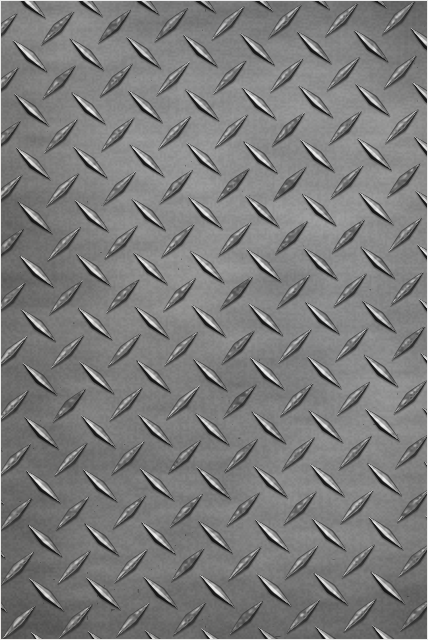
Give the GLSL for this texture, as a Shadertoy shader.

```glsl
// Worn steel tread plate: a slightly tilted lattice of crossed, pointed lugs.

const vec2 COLUMN_STEP = vec2(0.0888, 0.0027);   // lattice vectors, in canvas heights
const vec2 ROW_STEP = vec2(-0.0026, 0.0841);
const vec2 FIRST_LUG = vec2(0.0470, 0.9128);
const float KEYSTONE = 0.0105;                   // rows spread slightly to the lower right
const vec2 FALLING_AXIS = vec2(0.733, -0.680);
const vec2 RISING_AXIS = vec2(0.698, 0.716);
const float HALF_LENGTH = 0.0372;
const float HALF_WIDTH = 0.0078;

float hash(vec2 p) {
    return fract(sin(dot(p, vec2(127.1, 311.7))) * 43758.5453);
}

float noise(vec2 p) {
    vec2 i = floor(p), f = fract(p);
    f = f * f * (3.0 - 2.0 * f);
    return mix(mix(hash(i), hash(i + vec2(1, 0)), f.x),
               mix(hash(i + vec2(0, 1)), hash(i + vec2(1, 1)), f.x), f.y);
}

float fbm(vec2 p) {
    float sum = 0.0, gain = 0.5;
    for (int i = 0; i < 4; i++) {
        sum += gain * noise(p);
        p = p * 2.03 + 17.3;
        gain *= 0.5;
    }
    return sum;
}

// Soft band between two edges
float band(float lo, float hi, float soft, float x) {
    return smoothstep(lo - soft, lo + soft, x) * (1.0 - smoothstep(hi - soft, hi + soft, x));
}

// Lug frame: x runs along the axis (-1..1 at the tips), y across it
vec2 lugFrame(vec2 q, vec2 axis) {
    return vec2(dot(q, axis) / HALF_LENGTH, dot(q, vec2(-axis.y, axis.x)));
}

float lugWidth(float t) {
    float bulge = 0.08 * exp(-t * t * 40.0);
    return HALF_WIDTH * (1.0 - pow(min(abs(t), 1.0), 1.5) + bulge);
}

float lugMask(vec2 f, float soft) {
    float inside = lugWidth(f.x) - abs(f.y);
    return smoothstep(-0.6 * soft, 0.6 * soft, inside) * step(abs(f.x), 1.0);
}

// Polished lug: bright ridge, grey upper facet, dark lower edge
float fallingShade(float t, float s, float wear) {
    float shade = mix(0.64, 0.46, smoothstep(-0.8, 0.9, t)) + 0.3 * (wear - 0.5);
    float glint = band(-0.38, 0.16, 0.16, s) * (1.0 - smoothstep(0.3, 0.95, abs(t + 0.1)));
    shade = mix(shade, 0.95, glint * (0.5 + 0.5 * wear));
    shade = mix(shade, 0.24, smoothstep(0.55, 0.9, s) * 0.85);
    return mix(shade, 0.09, smoothstep(-0.32, -0.6, s));
}

// Duller lug: mottled body, light upper streak, dark lower edge and scuffs
float risingShade(float t, float s, float wear) {
    float shade = 0.48 + 0.36 * (wear - 0.5);
    shade = mix(shade, 0.80, band(0.12, 0.52, 0.16, s) * smoothstep(0.2, 0.8, wear) * 0.8);
    shade = mix(shade, 0.20, band(-0.35, 0.0, 0.15, s) * smoothstep(0.4, 0.7, wear) * 0.7);
    shade = mix(shade, 0.26, smoothstep(0.62, 0.92, s) * 0.8);
    return mix(shade, 0.13, smoothstep(-0.40, -0.68, s) * (0.8 + 0.2 * t));
}

// Lays one family of lugs over the plate; offset is in lattice cells
float layLugs(float base, vec2 p, vec2 offset, vec2 axis, bool polished, float pixel) {
    mat2 lattice = mat2(COLUMN_STEP, ROW_STEP);
    vec2 bent = p + vec2(0.0, KEYSTONE * p.x * (1.0 - p.y));
    vec2 cell = inverse(lattice) * (bent - FIRST_LUG) - offset;
    vec2 id = floor(cell + 0.5);
    vec2 q = lattice * (cell - id);

    // Contact shadow below the lug
    vec2 shadowFrame = lugFrame(q + vec2(0.0, 0.0018), axis);
    base *= 1.0 - 0.45 * lugMask(shadowFrame, 2.0 * pixel + 0.0012);

    vec2 f = lugFrame(q, axis);
    float s = f.y / max(lugWidth(f.x), 0.0008);
    float tone = hash(id * 1.7 + offset + 3.1);
    float wear = mix(tone, noise(p * vec2(210.0, 230.0)), 0.65);
    float shade = polished ? fallingShade(f.x, s, wear) : risingShade(f.x, s, wear);
    return mix(base, shade, lugMask(f, pixel));
}

// Flat metal: broad light falloff, cloudy stains, brushed streaks, grain, specks
float plate(vec2 p, float width) {
    float across = p.x / width;
    float shade = 0.515 + 0.26 * (fbm(p * vec2(3.0, 5.0)) - 0.47);
    shade += 0.09 * (fbm(p * vec2(14.0, 55.0) + 9.0) - 0.47);
    shade += 0.05 * (noise(p * 330.0) - 0.5);
    shade += 0.05 * (smoothstep(0.0, 0.7, p.y) - 0.6);
    shade -= 0.06 * smoothstep(0.25, 0.0, across) + 0.04 * smoothstep(0.8, 1.0, across);
    shade -= 0.05 * smoothstep(0.15, 0.0, p.y) + 0.03 * smoothstep(0.92, 1.0, p.y);
    float speck = smoothstep(0.93, 0.99, noise(p * 190.0)) * step(0.74, noise(p * 31.0 + 4.0));
    return shade * (1.0 - 0.3 * speck);
}

void mainImage(out vec4 fragColor, in vec2 fragCoord) {
    vec2 p = fragCoord / iResolution.y;
    vec2 size = iResolution.xy / iResolution.y;
    float pixel = 1.0 / iResolution.y;

    float shade = plate(p, size.x);
    shade = layLugs(shade, p, vec2(0.5), RISING_AXIS, false, pixel);
    shade = layLugs(shade, p, vec2(0.0), FALLING_AXIS, true, pixel);

    // Thin pale margin around the sheet
    vec2 margin = min(p, size - p);
    shade = mix(0.92, shade, smoothstep(0.0008, 0.0024, min(margin.x, margin.y)));

    vec3 tint = mix(vec3(1.0, 0.995, 0.985), vec3(0.995, 1.0, 1.005), noise(p * 4.0));
    fragColor = vec4(clamp(shade * tint, 0.0, 1.0), 1.0);
}
```
